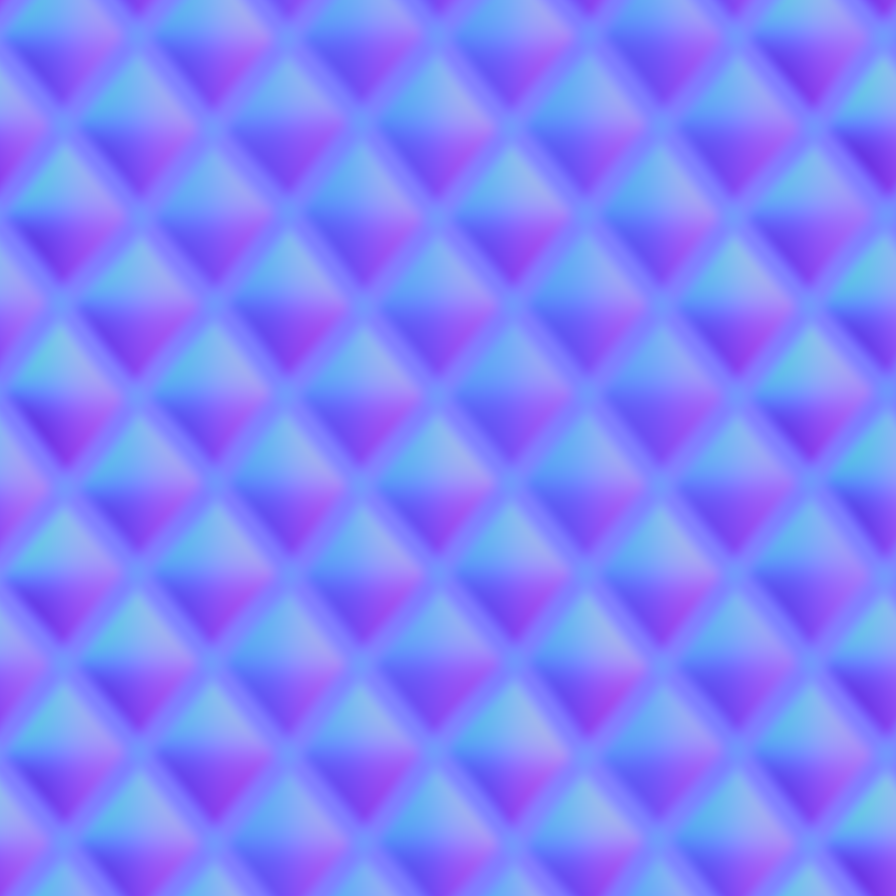
Give the GLSL for this texture map, as a Shadertoy shader.

```glsl
// Tangent-space normal map of soft quilted padding: a lattice of diamond
// pillows whose tilt is shaped from local cell coordinates, flattened at the
// seams, with layered sines and a per-cell hash for uneven stuffing.

#define REPEATS vec2(6.0, 5.0)       // diamonds across and down
#define ORIGIN vec2(0.43, 0.297)     // one seam crossing, in repeats
#define TILT vec2(0.32, 0.45)        // steepness of the pillow sides
#define CREST vec2(0.20, 0.13)       // roundness of the pillow tops
#define SEAM_WIDTH 0.18              // softness of the seams
#define WOBBLE 0.012                 // waviness of the seams
#define UNEVENNESS 0.28              // difference between pillows
#define SIDE_LEAN 1.8                // left-heavy relief near the side borders
#define KNOT vec2(-0.10, 0.18)       // tilt where seams cross

const float TAU = 6.2831853;

float hash(vec2 p) {
    p = fract(p * vec2(0.1731, 0.2357) + 0.37);
    p += dot(p, p.yx + 19.19);
    return fract((p.x + p.y) * p.x * 7.13);
}

// Layered sines with whole frequencies, so that the tile joins itself
vec2 waves(vec2 uv) {
    vec2 sum = vec2(0.0);
    float gain = 1.0;
    for (int i = 1; i <= 3; i++) {
        float f = float(i);
        vec2 phase = TAU * vec2(dot(uv, vec2(f, f + 2.0)), dot(uv, vec2(f + 2.0, -f)));
        sum += gain * sin(phase + f * vec2(1.7, 2.9));
        gain *= 0.6;
    }
    return sum;
}

// Linear slope near zero that levels off towards +-1
vec2 softSign(vec2 p, vec2 width) {
    return p / sqrt(p * p + width * width);
}

vec2 quiltTilt(vec2 uv) {
    vec2 sway = waves(uv);
    vec2 p = uv * REPEATS - ORIGIN + WOBBLE * sway;

    // Diagonal axes turn each diamond into a unit square
    vec2 diagonal = vec2(p.x + p.y, p.x - p.y);
    vec2 cell = floor(diagonal);
    vec2 square = diagonal - cell - 0.5;
    vec2 local = 0.5 * vec2(square.x + square.y, square.x - square.y);

    // Wrapped cell centre gives each pillow its own shape
    vec2 centre = 0.5 * vec2(cell.x + cell.y + 1.0, cell.x - cell.y);
    vec2 id = mod(centre, REPEATS);
    vec2 variation = vec2(hash(id), hash(id + 17.3)) - 0.5;

    vec2 tilt = TILT * softSign(local + 0.06 * variation.yx, CREST);
    tilt *= 1.0 + UNEVENNESS * variation;

    // Relief leans to the left side of the pillows near the borders
    float side = smoothstep(0.2, 0.5, abs(uv.x - 0.5));
    tilt.y *= 1.0 + side * (0.12 - SIDE_LEAN * local.x);

    // Flatten along both seams, with a slight tilt at their crossings
    vec2 rise = smoothstep(vec2(0.0), vec2(SEAM_WIDTH), 0.5 - abs(square));
    tilt *= rise.x * rise.y;
    tilt += KNOT * (1.0 - rise.x) * (1.0 - rise.y);
    return tilt + 0.015 * sway.yx;
}

void mainImage(out vec4 fragColor, in vec2 fragCoord) {
    vec2 uv = fragCoord / iResolution.xy;
    vec2 tilt = quiltTilt(uv);
    vec3 normal = vec3(tilt, sqrt(max(1.0 - dot(tilt, tilt), 0.0)));
    fragColor = vec4(0.5 + 0.5 * normal, 1.0);
}
```
